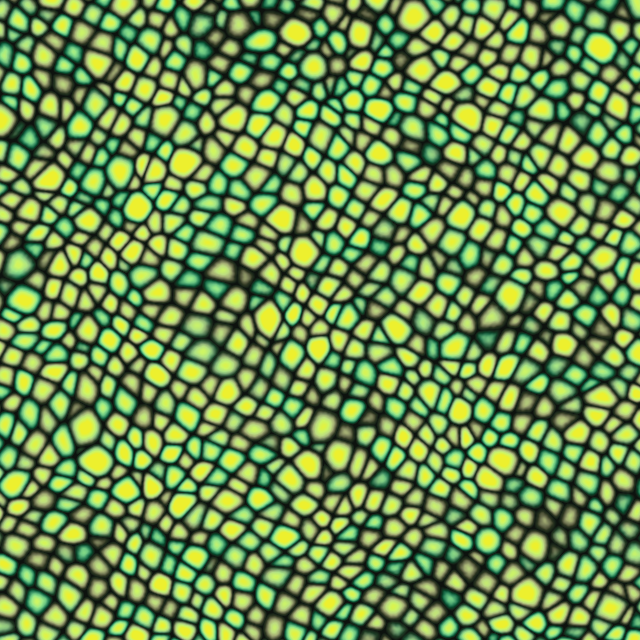
Reproduce this pattern procedurally as a WebGL 1 fragment shader.

```glsl
precision highp float;
// Tilted mosaic of rounded, glowing yellow-green grains split by soft dark seams.

uniform vec2 u_resolution;

const float GRAINS_ACROSS = 32.0;
const float TILT = 0.52;
const float JITTER = 0.5;
const float SEAM_SHARPNESS = 11.0;

const vec3 SEAM = vec3(0.05, 0.07, 0.055);
const vec3 SHADE = vec3(0.13, 0.23, 0.14);
const vec3 MOSS = vec3(0.35, 0.47, 0.33);
const vec3 SAGE = vec3(0.57, 0.71, 0.47);
const vec3 LIME = vec3(0.70, 0.88, 0.51);
const vec3 GLOW = vec3(0.80, 0.96, 0.40);
const vec3 CORE = vec3(0.93, 0.94, 0.18);
const vec3 TEAL_SHIFT = vec3(-0.24, 0.10, 0.06);

vec2 hash2(vec2 p) {
  vec2 q = vec2(dot(p, vec2(127.1, 311.7)), dot(p, vec2(269.5, 183.3)));
  return fract(sin(q) * 43758.55);
}

float cornerGradient(vec2 corner, vec2 offset) {
  return dot(hash2(corner) * 2.0 - 1.0, offset);
}

float gradientNoise(vec2 p) {
  vec2 i = floor(p);
  vec2 f = p - i;
  vec2 u = f * f * f * (f * (f * 6.0 - 15.0) + 10.0);
  vec2 e = vec2(0.0, 1.0);
  float low = mix(cornerGradient(i, f), cornerGradient(i + e.yx, f - e.yx), u.x);
  float high = mix(cornerGradient(i + e, f - e), cornerGradient(i + 1.0, f - 1.0), u.x);
  return mix(low, high, u.y);
}

vec2 grainCentre(vec2 cell) {
  return cell + 0.5 + JITTER * (hash2(cell) - 0.5);
}

// Extra reach of a grain: most are small, a few are large.
float grainWeight(vec2 cell) {
  float h = hash2(cell + 71.3).x;
  return 0.26 * h + 0.45 * pow(h, 14.0);
}

// Squared distance reduced by weight, as in a power diagram.
float powerDistance(vec2 p, vec2 cell) {
  vec2 d = p - grainCentre(cell);
  return dot(d, d) - grainWeight(cell);
}

vec2 nearestGrain(vec2 p) {
  vec2 base = floor(p);
  vec2 best = base;
  float closest = 100.0;
  for (int y = -2; y <= 2; y++) {
    for (int x = -2; x <= 2; x++) {
      vec2 cell = base + vec2(float(x), float(y));
      float d = powerDistance(p, cell);
      if (d < closest) {
        closest = d;
        best = cell;
      }
    }
  }
  return best;
}

// Soft minimum of the distances to all walls, which rounds the corners.
float seamDistance(vec2 p, vec2 grain) {
  vec2 centre = grainCentre(grain);
  float own = powerDistance(p, grain);
  float sum = 0.0;
  for (int y = -2; y <= 2; y++) {
    for (int x = -2; x <= 2; x++) {
      if (x == 0 && y == 0) continue;
      vec2 cell = grain + vec2(float(x), float(y));
      float span = max(length(grainCentre(cell) - centre), 0.05);
      float wall = (powerDistance(p, cell) - own) / (2.0 * span);
      sum += exp(-SEAM_SHARPNESS * wall);
    }
  }
  return -log(max(sum, 0.00001)) / SEAM_SHARPNESS;
}

float ramp(float start, float end, float x) {
  return clamp((x - start) / (end - start), 0.0, 1.0);
}

vec3 grainColour(float depth, float tint) {
  vec3 c = mix(SEAM, SHADE, ramp(-0.04, 0.04, depth));
  c = mix(c, MOSS, ramp(0.04, 0.10, depth));
  c = mix(c, SAGE, ramp(0.10, 0.16, depth));
  c = mix(c, LIME, ramp(0.16, 0.23, depth));
  c = mix(c, GLOW, ramp(0.23, 0.32, depth));
  c = mix(c, CORE, ramp(0.32, 0.46, depth));
  float rim = smoothstep(-0.03, 0.09, depth) * (1.0 - smoothstep(0.14, 0.34, depth));
  return c + TEAL_SHIFT * tint * rim;
}

void main() {
  vec2 uv = gl_FragCoord.xy / min(u_resolution.x, u_resolution.y);
  float c = cos(TILT);
  float s = sin(TILT);
  vec2 p = mat2(c, s, -s, c) * uv * GRAINS_ACROSS;

  // Gentle bending and crowding of the rows.
  p += 1.1 * vec2(gradientNoise(p * 0.15), gradientNoise(p * 0.15 + 37.0));

  // Brightness differs by grain and by patch, with a slight grit.
  vec2 grain = nearestGrain(p);
  float patchLight = gradientNoise(p * 0.13 + 11.0) + gradientNoise(p * 0.4 + 5.0);
  float light = mix(0.72, 1.4, hash2(grain + 43.1).x) + 0.45 * patchLight;
  float depth = seamDistance(p, grain) * light;
  depth += 0.035 * patchLight + 0.025 * gradientNoise(p * 5.0);

  // Each grain leans to teal or tan, varying a little inside.
  float lean = hash2(grain + 19.7).y + 0.35 * gradientNoise(p * 1.3);
  float tint = mix(-0.3, 0.65, smoothstep(0.3, 0.9, lean));
  gl_FragColor = vec4(grainColour(depth, tint), 1.0);
}
```
